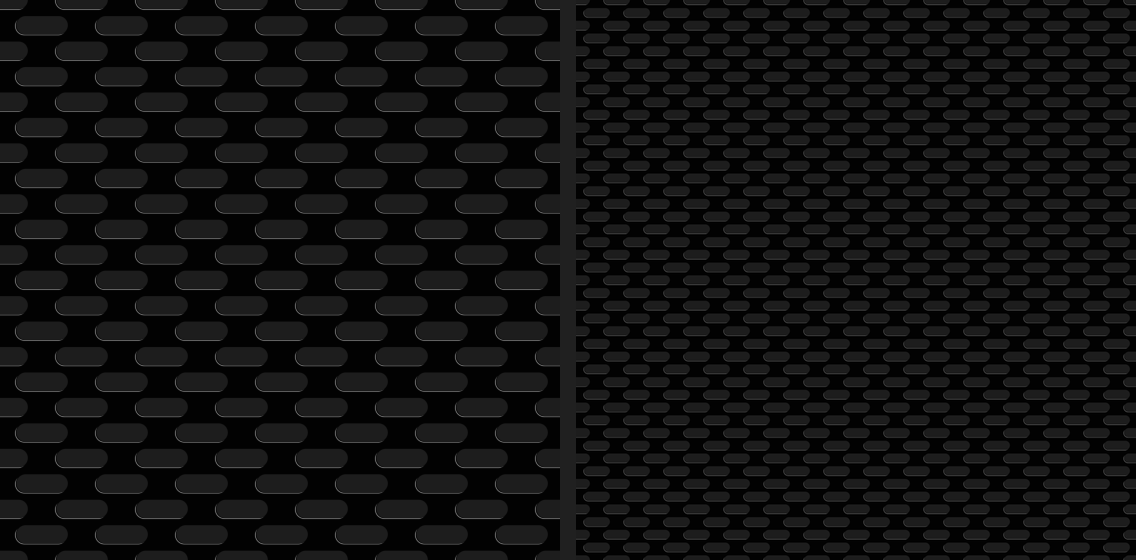
Left, the tile; right, the same tile 2 across and 2 down.
Give the GLSL for this pattern, as a Shadertoy shader.

```glsl
// Dark perforated sheet: staggered rows of rounded slots with a lit lower-left rim.

const float COLUMNS = 7.0;                      // slots across
const float ROWS = 22.0;                        // rows down, even so the stagger wraps
const vec2 SHIFT = vec2(0.0022, -0.0008);       // placement of the whole grid
const vec2 SLOT_HALF = vec2(0.0475, 0.01745);   // half size of the slot
const vec2 FACE_HALF = vec2(0.0458, 0.0163);    // half size of the flat face
const vec2 FACE_OFFSET = vec2(0.0017, 0.0012);  // face sits up and to the right
const float RIM_INSET = 0.0013;                 // rim line, inward from the slot edge
const float RIM_WIDTH = 0.0011;
const vec2 LIGHT_DIR = vec2(-0.7, -0.714);
const vec3 SHEET = vec3(0.006);
const vec3 FACE = vec3(0.113);
const vec3 RIM = vec3(0.39);

// Vector from the pill's central segment to p
vec2 fromSpine(vec2 p, vec2 halfSize) {
    float reach = halfSize.x - halfSize.y;
    return vec2(p.x - clamp(p.x, -reach, reach), p.y);
}

float pill(vec2 p, vec2 halfSize) {
    return length(fromSpine(p, halfSize)) - halfSize.y;
}

// Position relative to the centre of the nearest slot
vec2 staggeredCell(vec2 uv) {
    vec2 grid = (uv - SHIFT) * vec2(COLUMNS, ROWS);
    float row = floor(grid.y + 0.5);
    grid.x -= 0.5 * mod(row, 2.0);
    return (fract(grid + 0.5) - 0.5) / vec2(COLUMNS, ROWS);
}

float coverage(float d, float pixel) {
    return smoothstep(0.75 * pixel, -0.75 * pixel, d);
}

void mainImage(out vec4 fragColor, in vec2 fragCoord) {
    vec2 p = staggeredCell(fragCoord / iResolution.xy);
    float pixel = 1.0 / min(iResolution.x, iResolution.y);
    float slot = pill(p, SLOT_HALF);
    float face = pill(p - FACE_OFFSET, FACE_HALF);

    // Rim highlight, strongest where the edge faces the light
    vec2 normal = fromSpine(p, SLOT_HALF) / (slot + SLOT_HALF.y + 1e-5);
    float lit = smoothstep(-0.1, 0.7, dot(normal, LIGHT_DIR));
    float offLine = (slot + RIM_INSET) / RIM_WIDTH;
    float rim = lit * exp(-offLine * offLine);

    // Sheet, rim, then the flat face
    vec3 color = mix(SHEET, RIM, rim);
    color = mix(color, FACE, coverage(face, pixel));
    fragColor = vec4(color, 1.0);
}
```
